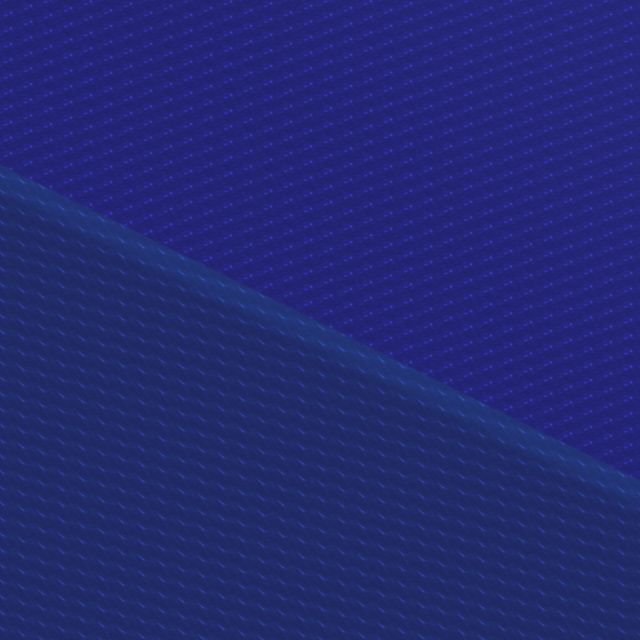
Reproduce this pattern procedurally as a Shadertoy shader.

```glsl
// Two woven blue fields meet along a falling diagonal with a soft teal-blue rim.
// Each weave is a sheared lattice of glints: paired dots above, bent dashes
// below, over rippled threads, with hashed flecks and gradient noise per cell.

vec2 hashGradient(vec2 cell) {
    float a = 6.2832 * fract(sin(dot(cell, vec2(127.1, 311.7))) * 4375.85);
    return vec2(cos(a), sin(a));
}

float gradientNoise(vec2 p) {
    vec2 i = floor(p), f = fract(p);
    vec2 u = f * f * (3.0 - 2.0 * f);
    float a = dot(hashGradient(i), f);
    float b = dot(hashGradient(i + vec2(1, 0)), f - vec2(1, 0));
    float c = dot(hashGradient(i + vec2(0, 1)), f - vec2(0, 1));
    float d = dot(hashGradient(i + vec2(1, 1)), f - vec2(1, 1));
    return mix(mix(a, b, u.x), mix(c, d, u.x), u.y);
}

// Offset from the nearest lattice point, in canvas units
vec2 latticeOffset(vec2 p, float shear) {
    vec2 q = p * vec2(32.0, 41.0);
    q.y -= shear * q.x;
    vec2 f = fract(q + 0.5) - 0.5;
    return vec2(f.x, f.y + shear * f.x) / vec2(32.0, 41.0);
}

float segmentDistance(vec2 p, vec2 a, vec2 b) {
    vec2 d = b - a;
    return length(p - a - d * clamp(dot(p - a, d) / dot(d, d), 0.0, 1.0));
}

float glow(float dist, float radius) {
    return exp(-dist * dist / (radius * radius));
}

// Rippled threads along the sheared rows: a broad rib and a finer one
float threads(vec2 p, float shear) {
    float row = p.y * 41.0 - shear * p.x * 32.0;
    row += 0.10 * sin(6.2832 * 32.0 * p.x);
    float column = 6.2832 * 32.0 * p.x;
    return cos(6.2832 * row) + 0.45 * cos(12.5664 * row + column) * cos(column + 0.8);
}

// Small slanted flecks, the same in every cell of the lattice
float flecks(vec2 p, float shear, vec2 slant) {
    float sum = 0.0;
    for (float i = 1.0; i < 8.0; i++) {
        vec2 place = fract(i * vec2(0.618, 0.755)) / vec2(32.0, 41.0);
        vec2 o = latticeOffset(p - place, shear);
        float size = 0.3 + 0.9 * fract(i * 0.43);
        sum += (0.4 + 0.6 * fract(i * 0.71)) * glow(segmentDistance(o, -slant * size, slant * size), 0.0013);
    }
    return sum;
}

vec3 upperWeave(vec2 uv) {
    vec2 p = uv - vec2(0.361, 0.632);
    vec2 o = latticeOffset(p, 0.43);
    vec3 color = vec3(0.136, 0.141, 0.460) + vec3(0.006, 0.006, 0.019) * threads(p, 0.43);
    color += vec3(0.012, 0.012, 0.02) * smoothstep(0.7, 1.4, uv.x + uv.y - 0.5);

    // Bright dot, dimmer partner and scattered flecks
    float dots = glow(length(o), 0.0020)
               + 0.65 * glow(segmentDistance(o, vec2(-0.0095, -0.0046), vec2(-0.0070, -0.0036)), 0.0016)
               + 0.24 * flecks(p, 0.43, vec2(0.0024, 0.0010));
    return color + vec3(0.085, 0.080, 0.28) * dots;
}

vec3 lowerWeave(vec2 uv, float rim) {
    vec2 p = uv - vec2(0.346, 0.532);
    vec2 o = latticeOffset(p, -0.36);
    vec3 color = mix(vec3(0.125, 0.168, 0.404), vec3(0.136, 0.206, 0.468), rim);
    color += vec3(0.004, 0.007, 0.014) * threads(p, -0.36);

    // Dash that fades in along its length and bends flat into a tail
    float along = smoothstep(-0.008, 0.003, o.x);
    float dash = (0.35 + 0.65 * along) * glow(segmentDistance(o, vec2(-0.0055, 0.0042), vec2(0.0025, -0.0022)), 0.0014)
               + 0.4 * glow(segmentDistance(o, vec2(0.0025, -0.0022), vec2(0.0075, -0.0036)), 0.0014)
               + 0.24 * flecks(p, -0.36, vec2(0.0026, -0.0014));
    return color + mix(vec3(0.045, 0.070, 0.19), vec3(0.04, 0.080, 0.17), rim) * dash;
}

void mainImage(out vec4 fragColor, in vec2 fragCoord) {
    vec2 uv = fragCoord / iResolution.xy;

    // Height above the falling diagonal
    float height = uv.y - (0.743 - 0.494 * uv.x);
    float rim = smoothstep(-0.060, -0.022, height);
    float edge = max(0.003, 1.0 / iResolution.y);

    vec3 color = mix(lowerWeave(uv, rim), upperWeave(uv), smoothstep(-edge, edge, height));
    color += vec3(0.006, 0.008, 0.016) * gradientNoise(uv * vec2(128.0, 164.0));
    fragColor = vec4(color, 1.0);
}
```
